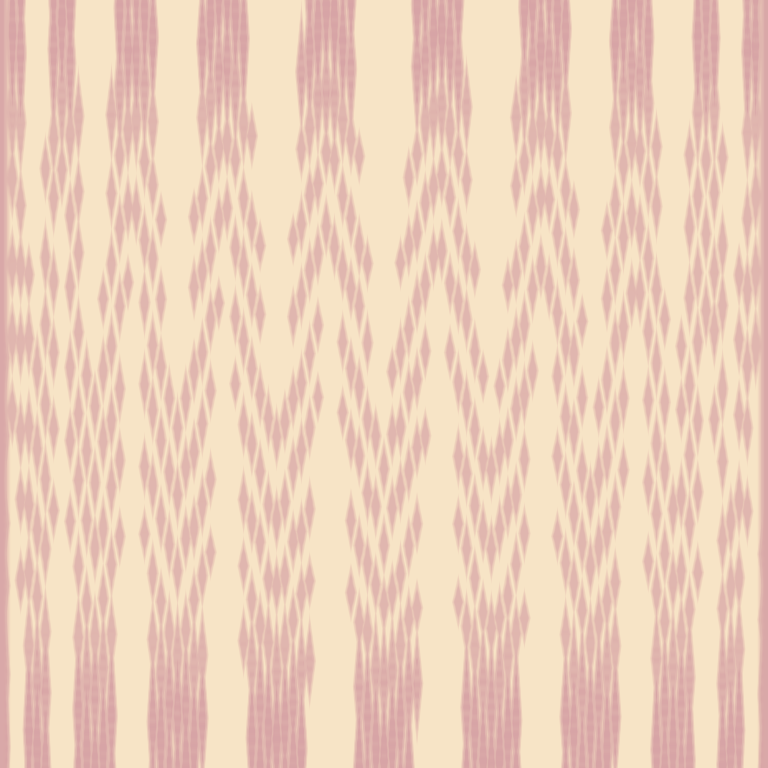
Give the GLSL for this pattern, as a WebGL 2 fragment shader.

```glsl
#version 300 es
precision highp float;

uniform vec2 u_resolution;
out vec4 outColor;

const float PI = 3.14159265;

// Layout
const float REPEATS = 11.0;       // zigzags across the rounded cloth
const float THREADS = 93.0;       // even thread columns across the canvas
const float ROW_SPACING = 0.098;  // distance between chevron rows
const float ROW_OFFSET = 0.01;
const float SLOPE = 0.40;         // fall of an arm per repeat
const float DRIFT = 0.024;        // fall of a row from one repeat to the next
const float MIDDLE = 0.36;        // apex height where chevrons swap sides
const float ARM_REACH = 0.45;
const float PEAK_TAPER = 0.50;
const float VALLEY_TAPER = 0.32;

// Dashes
const float DASH_WIDTH = 0.86;    // half width in columns
const float DASH_HEIGHT = 0.048;
const float DASH_STRETCH = 0.11;  // extra length toward top and bottom
const float DASH_GAIN = 1.25;
const float DASH_CAP = 0.74;
const float SOLID_BOOST = 0.45;
const float BLEED = 0.25;         // dye shared by neighbouring threads
const float JITTER = 0.022;
const float FRAY = 0.05;
const float RIM_DENSITY = 1.0;

const vec3 CREAM = vec3(0.970, 0.895, 0.775);
const vec3 BLUSH = vec3(0.930, 0.810, 0.730);
const vec3 ROSE = vec3(0.880, 0.715, 0.685);
const vec3 DEEP_ROSE = vec3(0.845, 0.645, 0.650);

float hash(vec2 p) {
  vec3 q = fract(vec3(p.xyx) * 0.1031);
  q += dot(q, q.yzx + 33.33);
  return fract((q.x + q.y) * q.z);
}

// Horizontal position on a cylinder, from -1 to 1
float sideOf(float x) {
  return clamp(2.0 * x - 1.0, -1.0, 1.0);
}

float facingOf(float side) {
  return sqrt(max(1.0 - side * side, 0.0));
}

// Strength of one lozenge dash, zero when it lies outside its chevron arm
float dash(float column, float u, float row, float across, float depth) {
  float arm = abs(fract(u) - 0.5);
  float rowBase = row * ROW_SPACING + ROW_OFFSET;
  float apex = rowBase + DRIFT * u;
  float seed = hash(vec2(column + 200.0, row + 50.0));

  // Upper rows hang from the peaks, lower rows rise from the valleys
  bool upper = rowBase < MIDDLE;
  float fromAxis = upper ? arm : 0.5 - arm;
  float taper = upper ? PEAK_TAPER : VALLEY_TAPER;
  float reach = ARM_REACH - taper * abs(apex - MIDDLE) + 0.03 * (seed - 0.5);
  if (fromAxis > reach) return 0.0;

  // Dashes lengthen into solid stripes near the top and bottom
  float center = apex + SLOPE * arm + JITTER * (seed - 0.5);
  float stretch = smoothstep(0.29, 0.48, abs(center - 0.5));
  float halfHeight = DASH_HEIGHT + DASH_STRETCH * stretch;
  halfHeight *= mix(0.82, 1.0, smoothstep(0.0, 0.09, reach - fromAxis));
  halfHeight *= 1.0 + 0.4 * (1.0 - facingOf(sideOf((column + 0.5) / THREADS)));

  float lozenge = abs(across) / DASH_WIDTH + abs(depth - center) / halfHeight;
  float tone = clamp(DASH_GAIN * (1.0 - lozenge), 0.0, DASH_CAP);
  return tone * (1.0 + SOLID_BOOST * stretch);
}

// Strongest nearby thread plus some bleed from the others
float dyeDensity(float x, float depth) {
  float thread = x * THREADS;
  float home = floor(thread);
  float total = 0.0;
  float peak = 0.0;
  for (int i = -1; i <= 1; i++) {
    float column = home + float(i);
    float u = asin(sideOf((column + 0.5) / THREADS)) / PI * REPEATS;
    float arm = abs(fract(u) - 0.5);
    float nearest = round((depth - SLOPE * arm - DRIFT * u - ROW_OFFSET) / ROW_SPACING);
    float strongest = 0.0;
    for (int j = -2; j <= 2; j++) {
      strongest = max(strongest, dash(column, u, nearest + float(j), thread - column - 0.5, depth));
    }
    // Frayed dye along the thread
    float phase = 6.28 * hash(vec2(column + 300.0, 7.0));
    float fray = sin(depth * 430.0 + phase) + 0.6 * sin(depth * 170.0 + phase * 3.0);
    strongest *= 1.0 + FRAY * fray;
    total += strongest;
    peak = max(peak, strongest);
  }
  return mix(peak, total, BLEED);
}

void main() {
  vec2 uv = gl_FragCoord.xy / u_resolution;
  float density = dyeDensity(uv.x, 1.0 - uv.y);

  // Repeats merge into solid dye at the rims
  float facing = facingOf(sideOf(uv.x));
  density = mix(RIM_DENSITY, density, smoothstep(0.12, 0.26, facing));

  vec3 color = mix(CREAM, BLUSH, smoothstep(0.02, 0.35, density));
  color = mix(color, ROSE, smoothstep(0.30, 0.68, density));
  color = mix(color, DEEP_ROSE, smoothstep(0.75, 1.10, density));
  outColor = vec4(color, 1.0);
}
```
